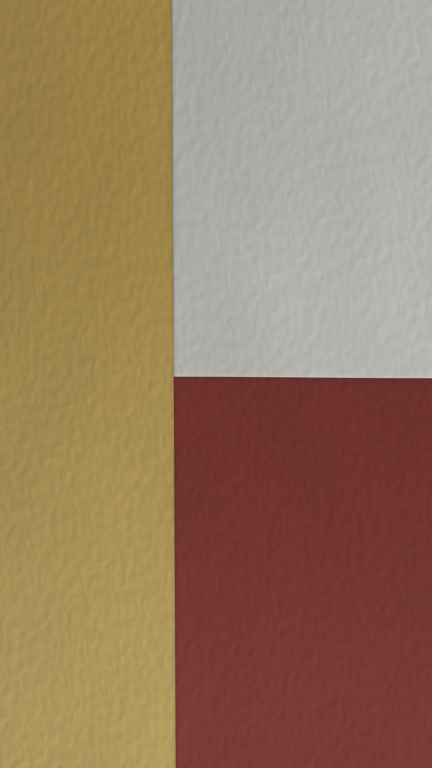
This background is drawn by a Shadertoy shader. Its source:

```glsl
#define SEAM_BOTTOM 0.407
#define SEAM_TOP 0.398
#define SPLIT_LEFT 0.5095
#define SPLIT_RIGHT 0.5075
#define GRAIN_SCALE vec2(100.0, 58.0)
#define GRAIN_DEPTH 0.085
#define LIGHT_STEP vec2(0.0022, 0.0020)
#define SEAM_SHADE 0.16

float hash(vec2 cell) {
    vec3 q = fract(vec3(cell.xyx) * vec3(0.1031, 0.1030, 0.0973));
    q += dot(q, q.yzx + 33.33);
    return fract((q.x + q.y) * q.z);
}

vec2 gradientAt(vec2 cell) {
    float angle = 6.2832 * hash(cell);
    return vec2(cos(angle), sin(angle));
}

float gradientNoise(vec2 p) {
    vec2 i = floor(p), f = fract(p);
    vec2 u = f * f * f * (f * (f * 6.0 - 15.0) + 10.0);
    vec2 e = vec2(0.0, 1.0);
    float low = mix(dot(gradientAt(i), f),
                    dot(gradientAt(i + e.yx), f - e.yx), u.x);
    float high = mix(dot(gradientAt(i + e.xy), f - e.xy),
                     dot(gradientAt(i + e.yy), f - e.yy), u.x);
    return mix(low, high, u.y);
}

// Upright plaster wrinkles, bent by a slower noise
float plasterHeight(vec2 p) {
    vec2 q = p * GRAIN_SCALE;
    q.x += 0.8 * gradientNoise(p * 38.0 + 7.0);
    float height = 0.0, weight = 0.65;
    for (int octave = 0; octave < 3; octave++) {
        height += weight * gradientNoise(q);
        q = mat2(0.96, 0.28, -0.28, 0.96) * q * 1.8 + 17.3;
        weight *= 0.5;
    }
    return height;
}

void mainImage(out vec4 fragColor, in vec2 fragCoord) {
    vec2 uv = fragCoord / iResolution.xy;
    vec2 p = fragCoord / iResolution.y;
    float aspect = iResolution.x / iResolution.y;
    float soft = 0.8 / iResolution.y;

    // Signed distances to the two paint edges, in canvas heights
    float seam = (uv.x - mix(SEAM_BOTTOM, SEAM_TOP, uv.y)) * aspect;
    float across = smoothstep(0.4, 1.0, uv.x);
    float split = uv.y - mix(SPLIT_LEFT, SPLIT_RIGHT, across);
    float rightSide = smoothstep(-soft, soft, seam);
    float upper = smoothstep(-soft, soft, split);

    // Paint fields with slow changes of light
    vec3 ochre = mix(vec3(0.685, 0.595, 0.365), vec3(0.600, 0.500, 0.275),
                     smoothstep(0.0, 0.85, uv.y));
    ochre *= 1.0 + 0.04 * (smoothstep(0.0, 0.4, uv.x) - 0.5);
    vec3 grey = mix(vec3(0.700, 0.700, 0.680), vec3(0.665, 0.670, 0.650),
                    smoothstep(0.5, 1.0, uv.y));
    grey *= 0.975 + 0.05 * across;
    vec3 red = mix(vec3(0.475, 0.235, 0.220), vec3(0.430, 0.195, 0.180),
                   smoothstep(0.0, 0.5, uv.y));
    vec3 color = mix(ochre, mix(red, grey, upper), rightSide);

    // Relief lit from the upper left
    float slope = plasterHeight(p + LIGHT_STEP * vec2(1.0, -1.0))
                - plasterHeight(p - LIGHT_STEP * vec2(1.0, -1.0));
    float depth = GRAIN_DEPTH * mix(1.0, mix(1.05, 0.75, upper), rightSide);
    color *= 1.0 - depth * slope;
    color *= 1.0 + 0.025 * gradientNoise(p * vec2(12.0, 7.0));

    // Thin shade along the seam and a pale lip above the red field
    color *= 1.0 - SEAM_SHADE * exp(-abs(seam) / 0.0016);
    color += 0.06 * rightSide * upper * exp(-abs(split) / 0.0025);
    color *= 1.0 - 0.12 * rightSide * (1.0 - upper) * exp(-abs(split) / 0.004);

    fragColor = vec4(clamp(color, 0.0, 1.0), 1.0);
}
```
